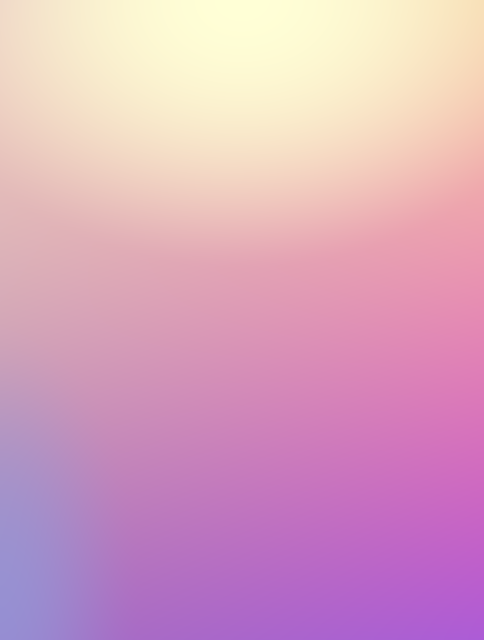
Reproduce this background procedurally as a WebGL 2 fragment shader.

```glsl
#version 300 es
precision highp float;

#define SUN_CENTER vec2(0.5, 1.0)
#define SUN_RADII vec2(0.72, 0.42)
#define SUN_FALLOFF 1.4
#define SUN_COLOR vec3(1.0, 1.0, 0.84)
#define MIST_CENTER vec2(0.0, 0.06)
#define MIST_RADII vec2(0.3, 0.45)
#define MIST_FALLOFF 2.0
#define MIST_COLOR vec3(0.55, 0.62, 0.865)
#define MIST_STRENGTH 0.65

uniform vec2 u_resolution;
out vec4 fragColor;

// Smooth cubic through four evenly spaced colours, t from 0 to 1.
vec3 ramp(vec3 c0, vec3 c1, vec3 c2, vec3 c3, float t) {
    float s = 3.0 * t;
    float a = s - 1.0, b = s - 2.0, c = s - 3.0;
    return -c0 * a * b * c / 6.0 + c1 * s * b * c / 2.0
         - c2 * s * a * c / 2.0 + c3 * s * a * b / 6.0;
}

// Elliptical glow: 1 at the centre, fading to 0 at the radii.
float glow(vec2 p, vec2 center, vec2 radii, float falloff) {
    vec2 d = (p - center) / radii;
    return pow(max(1.0 - dot(d, d), 0.0), falloff);
}

void main() {
    vec2 uv = gl_FragCoord.xy / u_resolution;

    // Vertical ramps along both sides, blended across the canvas.
    vec3 leftSide = ramp(vec3(0.65, 0.44, 0.75), vec3(0.765, 0.58, 0.72),
                         vec3(0.88, 0.72, 0.725), vec3(0.90, 0.755, 0.75), uv.y);
    vec3 rightSide = ramp(vec3(0.675, 0.36, 0.84), vec3(0.845, 0.45, 0.735),
                          vec3(0.93, 0.635, 0.68), vec3(0.955, 0.80, 0.645), uv.y);
    vec3 color = mix(leftSide, rightSide, uv.x);

    // Blue mist in the lower left, pale sun along the top.
    float mist = glow(uv, MIST_CENTER, MIST_RADII, MIST_FALLOFF);
    color = mix(color, MIST_COLOR, MIST_STRENGTH * mist);
    color = mix(color, SUN_COLOR, glow(uv, SUN_CENTER, SUN_RADII, SUN_FALLOFF));

    fragColor = vec4(color, 1.0);
}
```
